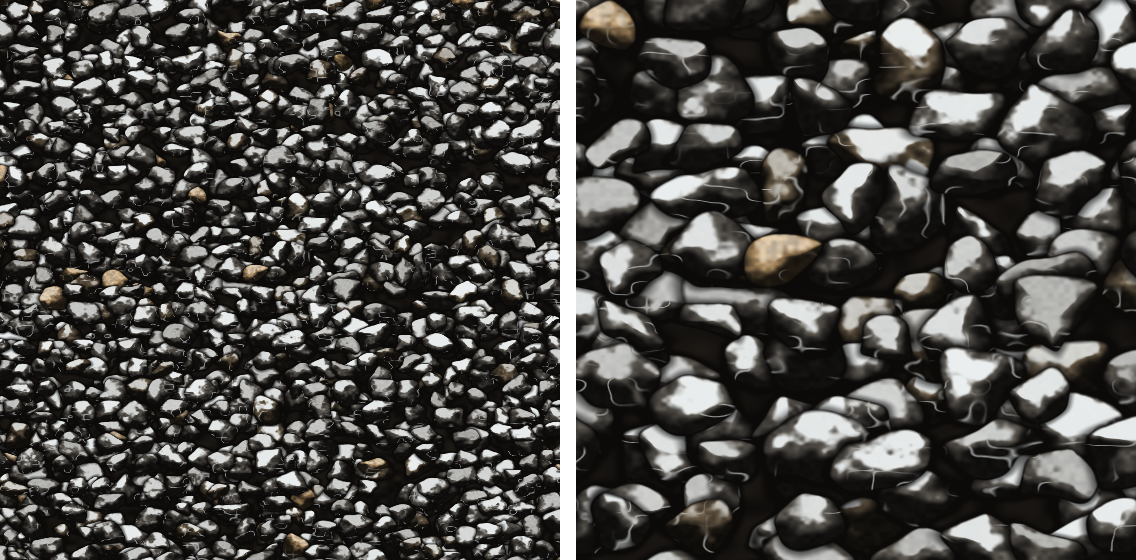
Left: the whole. Right: its middle third, enlarged.
A WebGL 1 fragment shader for this texture:

```glsl
precision highp float;
uniform vec2 u_resolution;

float hash(vec2 p) {
  vec3 q = fract(vec3(p.xyx) * 0.1031);
  q += dot(q, q.yzx + 33.33);
  return fract((q.x + q.y) * q.z);
}

vec2 hash2(vec2 p) {
  return vec2(hash(p + 17.3), hash(p + 71.9));
}

float noise(vec2 p) {
  vec2 i = floor(p), f = fract(p);
  f = f * f * (3.0 - 2.0 * f);
  return mix(mix(hash(i), hash(i + vec2(1.0, 0.0)), f.x),
             mix(hash(i + vec2(0.0, 1.0)), hash(i + 1.0), f.x), f.y);
}

// Rounded polygon: xy is the surface slope, z is 1 on the outline.
vec3 stoneShape(vec2 d, vec2 id, float size) {
  float turn = 6.283 * hash(id + 5.1);
  float stretch = 0.3 * hash(id + 8.7);
  float sum = 0.0;
  vec2 slope = vec2(0.0);
  for (int i = 0; i < 7; i++) {
    float k = float(i);
    float angle = turn + (k + 0.7 * hash(id + k * 3.7)) * 0.8976;
    vec2 side = vec2(cos(angle), sin(angle));
    float reach = size * mix(0.74, 1.14, hash(id + k * 5.3 + 40.0));
    reach *= 1.0 + stretch * cos(2.0 * (angle - turn));
    float a = max(dot(d, side) / reach, 0.001);
    float w = pow(a, 7.0);
    sum += w * a;
    slope += w * side / reach;
  }
  float f = max(pow(sum, 0.125), 0.02);
  return vec3(slope * size * pow(f, -6.0), f);
}

// Wet surface: dim body colour under a hard-edged reflection of the sky.
vec3 stoneColor(vec3 shape, vec2 p, vec2 id) {
  float f = shape.z;
  vec2 ripple = vec2(noise(p * 3.6 + id), noise(p * 3.6 - id + 50.0)) - 0.5;
  ripple += 0.4 * (vec2(noise(p * 8.0 + id), noise(p * 8.0 - id + 90.0)) - 0.5);
  vec2 tilt = hash2(id + 2.0) - 0.5;
  vec3 n = normalize(vec3(shape.xy + 0.95 * ripple + 0.8 * tilt,
                          sqrt(max(1.0 - f * f, 0.0)) + 0.05));
  float facing = dot(n, normalize(vec3(-0.1, 0.62, 0.78)));
  float grain = noise(p * 16.0);
  float body = 0.06 + 0.33 * smoothstep(0.3, 0.92, facing);
  body *= 0.75 + 0.5 * grain;
  float gloss = mix(0.42, 1.0, sqrt(hash(id + 21.0)));
  float sheen = gloss * smoothstep(0.74, 0.9, facing + 0.07 * (grain - 0.5));

  // Thin wet streaks on the flanks
  float streak = 1.0 - abs(noise(p * vec2(4.0, 5.5) + id * 1.7) - 0.5) * 14.0;
  sheen = max(sheen, 0.6 * clamp(streak, 0.0, 1.0) * smoothstep(0.45, 0.75, noise(p * 3.0 + 9.0)));

  // Mostly black stones, some brownish, a few tan
  float kind = hash(id + 33.0);
  float tan_ = step(0.968, kind);
  vec3 tone = mix(vec3(1.0, 0.95, 0.88), vec3(1.1, 0.95, 0.74), step(0.89, kind));
  tone = mix(tone, vec3(1.85, 1.5, 1.04), tan_);
  sheen *= 1.0 - 0.5 * tan_;
  vec3 col = mix(tone * body, vec3(0.92, 0.935, 0.935), sheen);
  return col * mix(1.0, 0.25, smoothstep(0.88, 1.0, f));
}

void main() {
  vec2 uv = gl_FragCoord.xy / min(u_resolution.x, u_resolution.y);
  vec2 p = uv * vec2(19.0, 24.0);

  // Dark gaps between the stones
  vec3 col = vec3(0.075, 0.065, 0.055) * (0.5 + noise(p * 4.0));

  // Three shuffled layers, each drawn from back to front
  for (int layer = 0; layer < 3; layer++) {
    float l = float(layer);
    vec2 g = p + l * vec2(0.37, 0.61);
    vec2 warped = g + 0.16 * (vec2(noise(g * 2.5), noise(g * 2.5 + 30.0)) - 0.5);
    for (int j = 0; j < 3; j++) {
      for (int i = 0; i < 3; i++) {
        vec2 cell = floor(g) + vec2(float(i) - 1.0, 1.0 - float(j));
        vec2 id = cell + 100.0 + l * 57.0;
        if (hash(id + 61.0) > 0.83) continue;
        vec2 center = cell + 0.15 + 0.7 * hash2(id);
        float size = mix(0.36, 0.6, hash(id + 13.0));
        vec3 shape = stoneShape(warped - center, id, size);
        col *= mix(0.42, 1.0, smoothstep(0.95, 1.25, shape.z));
        float cover = 1.0 - smoothstep(0.94, 1.02, shape.z);
        col = mix(col, stoneColor(shape, g, id), cover);
      }
    }
  }
  gl_FragColor = vec4(max(col, vec3(0.045, 0.038, 0.032)), 1.0);
}
```
